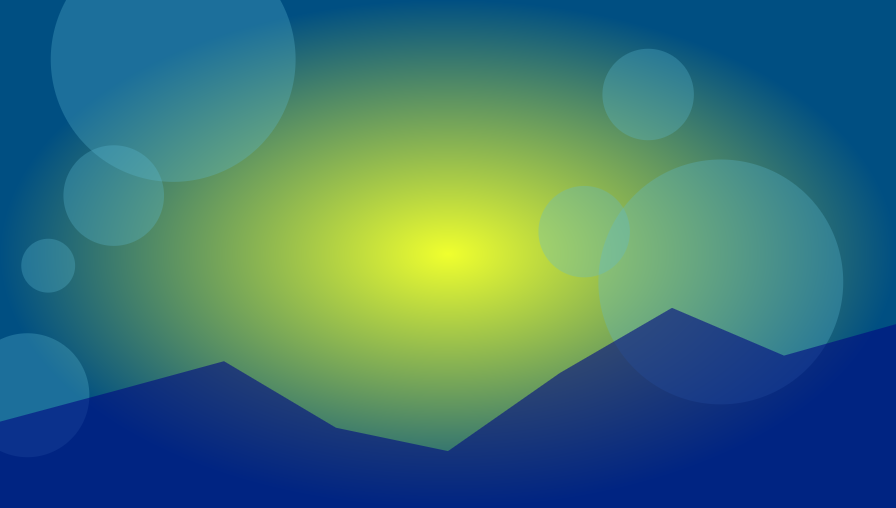
This background is drawn by a Shadertoy shader. Its source:

```glsl
// Glowing yellow-to-blue backdrop with translucent bubbles behind an angular mountain ridge.

const vec3 GLOW_COLOR   = vec3(0.94, 1.00, 0.18);
const vec3 SKY_COLOR    = vec3(0.00, 0.31, 0.51);
const vec3 BUBBLE_COLOR = vec3(0.36, 0.73, 0.83);
const vec3 RIDGE_COLOR  = vec3(0.00, 0.03, 0.51);
const float BUBBLE_ALPHA = 0.3;
const float RIDGE_ALPHA  = 0.6;
const vec2 GLOW_CENTER = vec2(0.5);
const vec2 GLOW_RADIUS = vec2(0.5);

// Bubbles: x from the canvas centre, y from the bottom, radius; in canvas heights
const int BUBBLE_COUNT = 7;
const vec3 BUBBLES[BUBBLE_COUNT] = vec3[](
    vec3(-0.541, 0.883, 0.241), vec3(-0.658, 0.615, 0.099),
    vec3(-0.787, 0.477, 0.053), vec3(-0.828, 0.222, 0.122),
    vec3( 0.394, 0.814, 0.090), vec3( 0.268, 0.544, 0.090),
    vec3( 0.537, 0.445, 0.241));

// Ridge heights at evenly spaced steps across the width
const int RIDGE_STEPS = 8;
const float RIDGE[RIDGE_STEPS + 1] = float[](
    0.170, 0.229, 0.289, 0.158, 0.112, 0.266, 0.394, 0.300, 0.362);

// Coverage of a shape from its signed distance, smoothed over one pixel
float coverage(float dist) {
    return clamp(0.5 - dist * iResolution.y, 0.0, 1.0);
}

// Approximate signed distance to the ridge line, negative below it
float ridgeDistance(vec2 uv, float aspect) {
    float position = uv.x * float(RIDGE_STEPS);
    int i = clamp(int(position), 0, RIDGE_STEPS - 1);
    float height = mix(RIDGE[i], RIDGE[i + 1], position - float(i));
    float slope = (RIDGE[i + 1] - RIDGE[i]) * float(RIDGE_STEPS) / aspect;
    return (uv.y - height) / sqrt(1.0 + slope * slope);
}

void mainImage(out vec4 fragColor, in vec2 fragCoord) {
    float aspect = iResolution.x / iResolution.y;
    vec2 uv = fragCoord / iResolution.xy;
    vec2 p = vec2((uv.x - 0.5) * aspect, uv.y);

    // Elliptical glow
    float glowRadius = length((uv - GLOW_CENTER) / GLOW_RADIUS);
    vec3 color = mix(GLOW_COLOR, SKY_COLOR, min(glowRadius, 1.0));

    // Translucent bubbles
    for (int i = 0; i < BUBBLE_COUNT; i++) {
        float dist = length(p - BUBBLES[i].xy) - BUBBLES[i].z;
        color = mix(color, BUBBLE_COLOR, BUBBLE_ALPHA * coverage(dist));
    }

    // Mountain ridge in front
    float ridge = coverage(ridgeDistance(uv, aspect));
    color = mix(color, RIDGE_COLOR, RIDGE_ALPHA * ridge);

    fragColor = vec4(color, 1.0);
}
```
